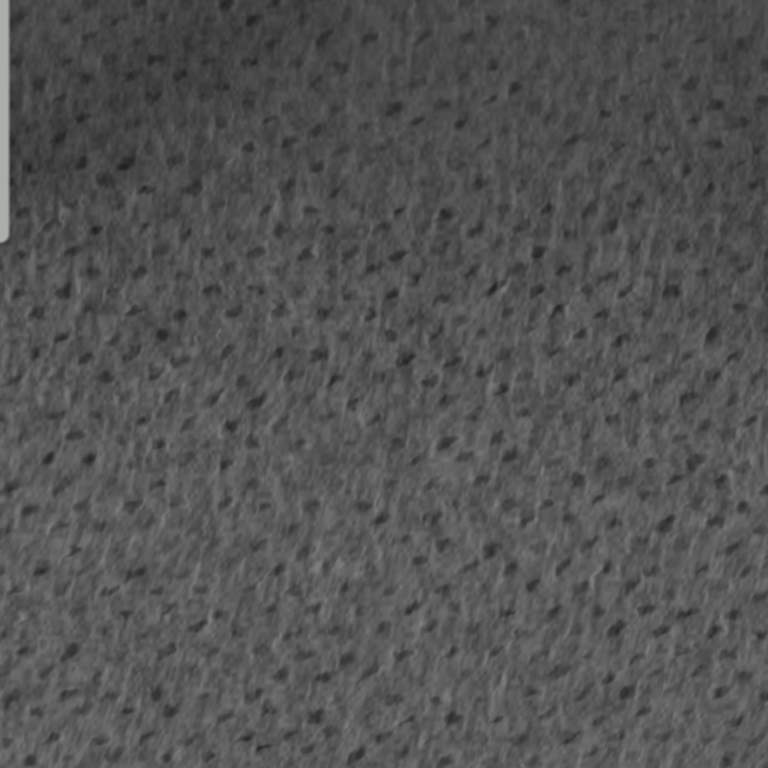
A Shadertoy shader for this texture:

```glsl
const vec2 CELL = vec2(0.061, 0.0275);
const vec2 PIT_RADIUS = vec2(0.0125, 0.0088);
const float CLOTH_LOW = 0.362;
const float CLOTH_HIGH = 0.292;
const vec3 BAR_COLOR = vec3(0.67, 0.68, 0.67);

float hash(vec2 p) {
    vec3 q = fract(vec3(p.xyx) * 0.1031);
    q += dot(q, q.yzx + 33.33);
    return fract((q.x + q.y) * q.z);
}

float valueNoise(vec2 p) {
    vec2 i = floor(p);
    vec2 f = fract(p);
    f = f * f * (3.0 - 2.0 * f);
    float low = mix(hash(i), hash(i + vec2(1, 0)), f.x);
    float high = mix(hash(i + vec2(0, 1)), hash(i + vec2(1, 1)), f.x);
    return mix(low, high, f.y);
}

vec2 noiseOffset(vec2 p) {
    return vec2(valueNoise(p), valueNoise(p + 40.0)) - 0.5;
}

// Flat middle with a fairly crisp rim
float softSpot(vec2 d, vec2 radius) {
    d /= radius;
    float r = dot(d, d);
    return exp(-r * (0.5 + r));
}

float segmentDistance(vec2 p, vec2 a, vec2 b) {
    vec2 ab = b - a;
    return length(p - a - ab * clamp(dot(p - a, ab) / dot(ab, ab), 0.0, 1.0));
}

float roundedBox(vec2 p, vec2 center, vec2 halfSize, float radius) {
    vec2 q = abs(p - center) - halfSize + radius;
    return length(max(q, 0.0)) + min(max(q.x, q.y), 0.0) - radius;
}

// Lean of the threads fades from the lower to the upper edge
vec2 leanThreads(vec2 uv) {
    float lean = 0.26 * uv.y - 0.11 * uv.y * uv.y;
    return uv - vec2(lean, 0.0) + 0.012 * noiseOffset(uv * 9.0);
}

// Staggered pits in x, raised threads beside them in y
vec2 weave(vec2 p, vec2 cell) {
    vec2 sum = vec2(0.0);
    float row = floor(p.y / cell.y);
    for (int j = -2; j <= 2; j++) {
        float y = row + float(j);
        float shift = 0.5 * mod(y, 2.0);
        float column = floor(p.x / cell.x - shift);
        for (int i = -1; i <= 1; i++) {
            vec2 id = vec2(column + float(i), y);
            vec2 jitter = vec2(hash(id + 71.0), hash(id + 113.0)) - 0.5;
            vec2 center = (id + vec2(shift + 0.5, 0.5) + jitter * vec2(0.18, 0.45)) * cell;
            vec2 d = p - center;
            float strength = mix(0.4, 1.15, hash(id + 157.0));
            float size = mix(0.75, 1.1, hash(id + 191.0));
            float tilt = mix(0.0, 0.6, hash(id + 207.0));
            sum.x += strength * softSpot(vec2(d.x, d.y - tilt * d.x), PIT_RADIUS * size);
            float left = softSpot(d + vec2(0.013, 0.003), vec2(0.0042, 0.015));
            float right = softSpot(d - vec2(0.014, 0.004), vec2(0.0042, 0.014));
            sum.y += left * hash(id + 223.0) + right * hash(id + 251.0);
        }
    }
    return sum;
}

// Short fibre streaks along the threads and a finer grain
float fibres(vec2 p) {
    float streak = valueNoise(p * vec2(125.0, 50.0)) - 0.5;
    float fine = valueNoise(p * vec2(230.0, 150.0) + 19.0) - 0.5;
    return 0.105 * streak + 0.085 * fine;
}

// Broad light, with a shadow across the upper left corner
float clothLight(vec2 uv) {
    float tone = mix(CLOTH_LOW, CLOTH_HIGH, smoothstep(0.25, 1.0, uv.y));
    float shadow = segmentDistance(uv, vec2(0.05, 0.78), vec2(0.36, 1.0));
    tone -= 0.045 * exp(-shadow * shadow / 0.008);
    vec2 side = (uv - vec2(1.0, 0.72)) / vec2(0.1, 0.18);
    return tone - 0.025 * exp(-dot(side, side));
}

void mainImage(out vec4 fragColor, in vec2 fragCoord) {
    vec2 uv = fragCoord / iResolution.xy;
    vec2 p = leanThreads(uv);

    // Cloth relief with ragged pit rims, fainter toward the top
    vec2 relief = weave(p + 0.008 * noiseOffset(p * 105.0), CELL);
    float contrast = mix(1.0, 0.6, smoothstep(0.55, 1.0, uv.y));
    float detail = fibres(p) - 0.125 * relief.x + 0.07 * relief.y;
    float tone = clothLight(uv) + contrast * detail;
    vec3 color = vec3(clamp(tone, 0.13, 0.52));

    // Pale rounded bar at the left edge
    float bar = roundedBox(uv, vec2(-0.02, 0.9), vec2(0.032, 0.216), 0.012);
    color *= 1.0 - 0.2 * exp(-max(bar, 0.0) / 0.008);
    color = mix(color, BAR_COLOR, 1.0 - smoothstep(-0.003, 0.003, bar));

    fragColor = vec4(color, 1.0);
}
```
